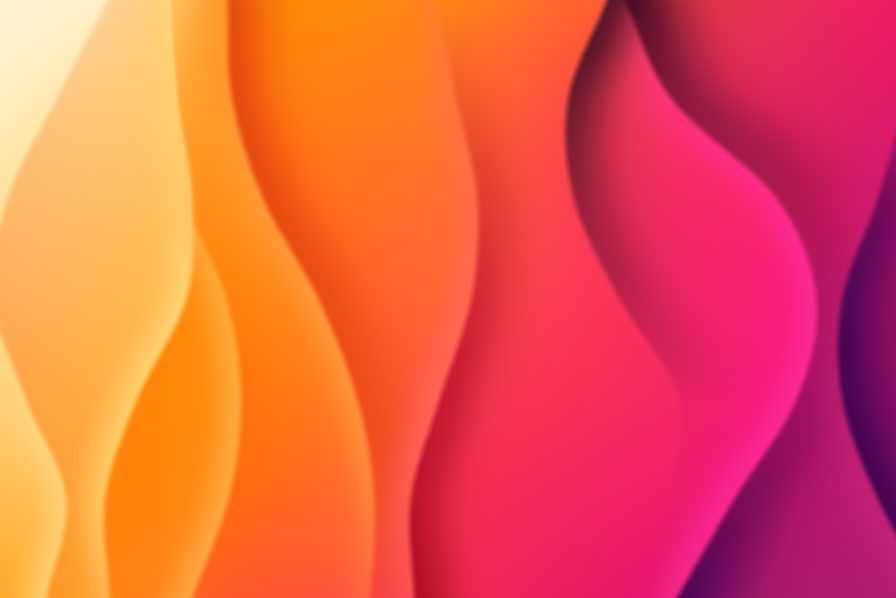
Write a Shadertoy shader that draws this background.

```glsl
// Flowing folded sheets running from cream through orange and pink to purple.

// Quadratic weights of the top, middle and bottom stops at depth t.
vec3 stopWeights(float t) {
    return vec3((1.0 - t) * (1.0 - 2.0 * t), 4.0 * t * (1.0 - t), t * (2.0 * t - 1.0));
}

// Smooth curve through seven evenly spaced knots, top to bottom.
float curve(float t, float k[7]) {
    float f = clamp(t, 0.0, 1.0) * 6.0;
    int i = min(int(f), 5);
    f -= float(i);
    float b = k[i], c = k[i + 1];
    float a = i > 0 ? k[i - 1] : 2.0 * b - c;
    float d = i < 5 ? k[i + 2] : 2.0 * c - b;
    return b + 0.5 * f * (c - a + f * (2.0 * a - 5.0 * b + 4.0 * c - d
         + f * (3.0 * (b - c) + d - a)));
}

// Returns the edge position and the signed distance to its right.
vec2 fold(vec2 p, float k[7]) {
    float x = curve(p.y, k);
    float t = clamp(p.y, 0.01, 0.99);
    float slope = (curve(t + 0.01, k) - curve(t - 0.01, k)) / 0.02;
    return vec2(x, (p.x - x) / sqrt(1.0 + slope * slope));
}

// Colour between two edges; matrix columns are the vertical stops.
vec3 sheet(float x, float left, float right, vec3 w, mat3 nearLeft, mat3 nearRight) {
    float u = clamp((x - left) / max(right - left, 0.02), 0.0, 1.0);
    return clamp(mix(nearLeft * w, nearRight * w, u), 0.0, 1.0);
}

float glow(float s, float width) {
    return exp(-s * s / (width * width));
}

// Lights the rim left of an edge, then lays a shaded sheet on its right.
vec3 lay(vec3 below, vec3 above, float s, vec3 rim, float rimAmount,
         vec3 shade, float shadeAmount, float width) {
    below = mix(below, rim, clamp(rimAmount, 0.0, 1.0) * glow(min(s, 0.0), 0.04));
    above = mix(above, shade, clamp(shadeAmount, 0.0, 1.0) * glow(max(s, 0.0), width));
    return mix(below, above, smoothstep(-0.008, 0.008, s));
}

void mainImage(out vec4 fragColor, in vec2 fragCoord) {
    // Depth runs downward; the width spans 1.5 units.
    vec2 p = fragCoord / iResolution.xy;
    p = vec2(1.5 * p.x, 1.0 - p.y);
    vec3 w = stopWeights(p.y);

    // Fold edges, left to right.
    vec2 cream  = fold(p, float[7](0.18, 0.094, 0.012, -0.012, 0.043, 0.111, 0.078));
    vec2 peach  = fold(p, float[7](0.289, 0.301, 0.324, 0.312, 0.23, 0.176, 0.184));
    vec2 amber  = fold(p, float[7](0.273, 0.289, 0.312, 0.379, 0.404, 0.383, 0.322));
    vec2 orange = fold(p, float[7](0.381, 0.389, 0.441, 0.533, 0.598, 0.627, 0.621));
    vec2 coral  = fold(p, float[7](0.732, 0.764, 0.799, 0.789, 0.736, 0.688, 0.693));
    vec2 red    = fold(p, float[7](1.016, 0.951, 0.961, 1.037, 1.137, 1.123, 1.094));
    vec2 pink   = fold(p, float[7](1.045, 1.125, 1.301, 1.367, 1.334, 1.23, 1.133));
    vec2 plum   = fold(p, float[7](1.543, 1.514, 1.469, 1.41, 1.41, 1.469, 1.563));
    amber = vec2(max(amber.x, peach.x), min(amber.y, peach.y));

    // Warm pale sheets.
    vec3 col = sheet(p.x, -0.2, cream.x, w,
        mat3(1, 0.96, 0.87, 1, 0.88, 0.6, 1, 0.62, 0.08),
        mat3(1, 0.94, 0.78, 1, 0.85, 0.55, 1, 0.68, 0.2));
    vec3 next = sheet(p.x, cream.x, peach.x, w,
        mat3(1, 0.83, 0.6, 0.99, 0.69, 0.36, 1, 0.58, 0.1),
        mat3(1, 0.8, 0.48, 1, 0.73, 0.3, 1, 0.6, 0.18));
    col = lay(col, next, cream.y, vec3(1, 0.87, 0.55), dot(w, vec3(0, 0.4, 0.6)),
        vec3(0.98, 0.62, 0.2), dot(w, vec3(0, 0.1, 0.3)), 0.05);
    next = sheet(p.x, peach.x, amber.x, w,
        mat3(1, 0.65, 0.2, 1, 0.54, 0.04, 1, 0.5, 0.08),
        mat3(1, 0.65, 0.2, 1, 0.57, 0.07, 1, 0.53, 0.12));
    col = lay(col, next, peach.y, vec3(1, 0.85, 0.48), dot(w, vec3(0.7, 0.8, 0.4)),
        vec3(1, 0.52, 0.05), dot(w, vec3(0, 0.3, 0.2)), 0.04);

    // Orange sheets.
    next = sheet(p.x, amber.x, orange.x, w,
        mat3(1, 0.76, 0.38, 1, 0.53, 0.05, 1, 0.35, 0.15),
        mat3(1, 0.56, 0.12, 1, 0.52, 0.12, 1, 0.32, 0.26));
    col = lay(col, next, amber.y, vec3(1, 0.72, 0.33), dot(w, vec3(0, 0.6, 0.6)),
        vec3(1, 0.43, 0.05), dot(w, vec3(0, 0.3, 0.3)), 0.05);
    next = sheet(p.x, orange.x, coral.x, w,
        mat3(1, 0.56, 0.01, 1, 0.4, 0.12, 1, 0.25, 0.3),
        mat3(1, 0.52, 0.09, 1, 0.38, 0.24, 0.97, 0.24, 0.33));
    col = lay(col, next, orange.y, vec3(1, 0.62, 0.25), dot(w, vec3(0.1, 0.7, 0.2)),
        vec3(0.9, 0.28, 0.06), dot(w, vec3(0.9, 0.8, 0.2)), 0.07);

    // Red and pink sheets.
    next = sheet(p.x, coral.x, red.x, w,
        mat3(1, 0.53, 0.08, 1, 0.29, 0.26, 0.95, 0.18, 0.3),
        mat3(1, 0.36, 0.2, 0.98, 0.2, 0.36, 0.9, 0.08, 0.42));
    col = lay(col, next, coral.y, vec3(1, 0.42, 0.36), dot(w, vec3(0.2, 0.6, 0.4)),
        vec3(0.68, 0.05, 0.15), dot(w, vec3(0, 0.55, 0.95)), 0.065);
    next = sheet(p.x, red.x, pink.x, w,
        mat3(0.85, 0.27, 0.25, 0.93, 0.16, 0.36, 0.9, 0.1, 0.42),
        mat3(1, 0.3, 0.3, 0.98, 0.11, 0.48, 0.92, 0.12, 0.46));
    col = lay(col, next, red.y, vec3(1, 0.3, 0.25), 0.0,
        vec3(0.35, 0.08, 0.16), dot(w, vec3(1.1, 0.32, -0.6)), 0.07);

    // Magenta and purple sheets.
    next = sheet(p.x, pink.x, plum.x, w,
        mat3(0.9, 0.26, 0.27, 0.85, 0.09, 0.4, 0.66, 0.09, 0.42),
        mat3(0.93, 0.1, 0.4, 0.8, 0.1, 0.42, 0.7, 0.12, 0.45));
    col = lay(col, next, pink.y, vec3(1, 0.18, 0.6), dot(w, vec3(0, 0.75, 0.4)),
        mix(vec3(0.28, 0.04, 0.14), vec3(0.3, 0.02, 0.33), p.y),
        dot(w, vec3(1, 0.25, 1)), 0.085);
    next = sheet(p.x, plum.x, 1.6, w,
        mat3(0.9, 0.1, 0.42, 0.58, 0.05, 0.38, 0.5, 0.04, 0.38),
        mat3(0.92, 0.1, 0.42, 0.66, 0.07, 0.4, 0.55, 0.05, 0.38));
    col = lay(col, next, plum.y, vec3(0.82, 0.15, 0.5), dot(w, vec3(0, 0.2, 0.5)),
        vec3(0.28, 0.02, 0.33), dot(w, vec3(-0.8, 0.9, 0.9)), 0.065);

    fragColor = vec4(col, 1.0);
}
```
